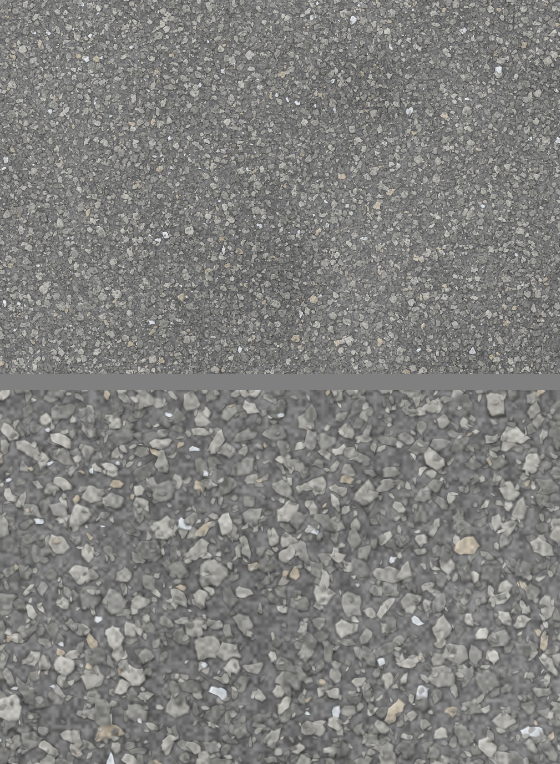
Top, the full canvas; bottom, a detail of the centre.
Write a WebGL 2 fragment shader that draws this texture.

```glsl
#version 300 es
precision highp float;
// Worn asphalt: angular stone chips of three sizes set in dark, grainy binder.
// Each layer scatters one convex polygon per grid cell, with a soft contact
// shadow and slight relief; value noise adds grain and broad patches.

uniform vec2 u_resolution;
out vec4 fragColor;

const float TAU = 6.28319;
const int SIDES = 6;
// Cell sizes are in canvas heights.
const float STONE_CELL = 0.0245;
const float CHIP_CELL = 0.0155;
const float GRIT_CELL = 0.0072;
const float STONE_SHARE = 0.86;
const float CHIP_SHARE = 0.80;
const float GRIT_SHARE = 0.30;
const float GRAIN_SCALE = 300.0;
const float GRAIN_AMOUNT = 0.17;
const float PATCH_AMOUNT = 0.05;
const float SHADOW = 0.21;
const float RELIEF = 0.13;
const float SOFTNESS = 0.0013;
const vec2 LIGHT = vec2(-0.5, 0.86);
const vec3 BINDER = vec3(0.455, 0.457, 0.455);
const vec3 STONE_DARK = vec3(0.485, 0.485, 0.475);
const vec3 STONE_LIGHT = vec3(0.735, 0.73, 0.705);
const vec3 STONE_TAN = vec3(0.76, 0.71, 0.63);
const vec3 STONE_PALE = vec3(0.83, 0.85, 0.87);

// Integer hash of a cell and a seed, three values from 0 to 1.
vec3 hash3(vec2 cell, float seed) {
  uvec3 v = uvec3(ivec3(vec3(cell, seed))) * 1664525u + 1013904223u;
  v.x += v.y * v.z;
  v.y += v.z * v.x;
  v.z += v.x * v.y;
  v ^= v >> 16u;
  v.x += v.y * v.z;
  v.y += v.z * v.x;
  v.z += v.x * v.y;
  return vec3(v >> 8u) / 16777216.0;
}

float valueNoise(vec2 p, float seed) {
  vec2 cell = floor(p);
  vec2 f = fract(p);
  f = f * f * (3.0 - 2.0 * f);
  float low = mix(hash3(cell, seed).x, hash3(cell + vec2(1, 0), seed).x, f.x);
  float high = mix(hash3(cell + vec2(0, 1), seed).x, hash3(cell + vec2(1, 1), seed).x, f.x);
  return mix(low, high, f.y);
}

// Signed distance to a convex polygon with uneven sides.
float chipDistance(vec2 p, float size, vec2 cell, float seed) {
  float d = -1.0;
  for (int i = 0; i < SIDES; i++) {
    vec3 h = hash3(cell, seed + float(i));
    float angle = (float(i) + 0.7 * h.x) * TAU / float(SIDES);
    d = max(d, dot(p, vec2(cos(angle), sin(angle))) - size * mix(0.7, 1.1, h.y));
  }
  return d;
}

vec3 stoneColor(float kind, float tone) {
  vec3 color = mix(STONE_DARK, STONE_LIGHT, pow(tone, 1.4));
  color = mix(color, STONE_TAN, 0.75 * step(0.955, kind));
  return mix(color, STONE_PALE, step(0.985, kind));
}

// Lays one layer of chips over the color below it.
vec3 scatterChips(vec3 color, vec2 p, float cellSize, float share, float seed) {
  vec2 q = p / cellSize;
  float edge = max(SOFTNESS, 0.6 / u_resolution.y) / cellSize;
  for (int y = -1; y <= 1; y++) {
    for (int x = -1; x <= 1; x++) {
      vec2 cell = floor(q) + vec2(x, y);
      vec3 place = hash3(cell, seed);
      if (place.z > share) continue;
      vec3 form = hash3(cell, seed + 1.0);
      vec3 look = hash3(cell, seed + 2.0);

      vec2 offset = q - cell - 0.5 - 0.8 * (place.xy - 0.5);
      float turn = form.x * TAU;
      vec2 local = mat2(cos(turn), sin(turn), -sin(turn), cos(turn)) * offset;
      local.y *= mix(1.0, 2.1, form.z);
      float size = mix(0.27, 0.49, form.y);
      float d = chipDistance(local, size, cell, seed + 3.0);

      float shadow = 1.0 - smoothstep(0.0, 0.13 + edge, d);
      float facing = dot(offset, LIGHT) / size;
      color *= 1.0 - SHADOW * shadow * (0.75 - 0.35 * clamp(facing, -1.0, 1.0));

      vec3 face = stoneColor(look.x, look.y);
      float rim = smoothstep(-0.16, 0.0, d);
      face *= 1.0 + RELIEF * facing * rim;
      color = mix(color, face, 1.0 - smoothstep(-edge, edge, d));
    }
  }
  return color;
}

void main() {
  vec2 p = gl_FragCoord.xy / u_resolution.y;

  // Uneven outlines
  vec2 wobble = vec2(valueNoise(p * 140.0, 81.0), valueNoise(p * 140.0, 82.0)) - 0.5;
  vec2 q = p + 0.0035 * wobble;

  // Binder, then chips from beneath to the top
  vec3 color = BINDER + 0.10 * (valueNoise(p * 110.0, 83.0) - 0.5);
  color = scatterChips(color, q, CHIP_CELL, CHIP_SHARE, 11.0);
  color = scatterChips(color, q, STONE_CELL, STONE_SHARE, 31.0);
  color = scatterChips(color, q, GRIT_CELL, GRIT_SHARE, 51.0);

  // Fine grain and broad wear
  float grain = valueNoise(p * GRAIN_SCALE, 84.0) - 0.5;
  float wear = valueNoise(p * 4.0, 85.0) + 0.5 * valueNoise(p * 11.0, 86.0) - 0.75;
  color += GRAIN_AMOUNT * grain + PATCH_AMOUNT * wear;
  fragColor = vec4(clamp(color, 0.0, 1.0), 1.0);
}
```
